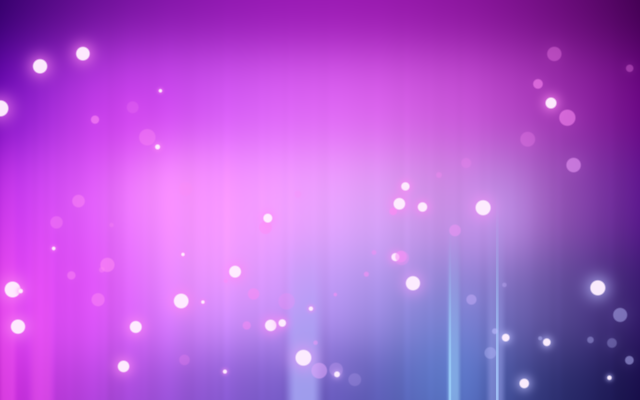
A Shadertoy shader for this background:

```glsl
// Glowing purple backdrop: a magenta haze fading to blue, vertical light
// beams rising from the floor, and a scatter of bright and faint bokeh discs.
// Smooth colour rows are blended by height, then lights are layered on top.

const int   ROWS = 5;
const float ROW_BLEND = 0.155;     // vertical softness of the colour rows
const int   DISCS = 80;
const float MIN_RADIUS = 0.004;    // disc radii, in canvas heights
const float MAX_RADIUS = 0.021;
const float STREAK_STRENGTH = 0.035;

const vec3 MAGENTA_GLOW = vec3(0.86, 0.24, 0.95);
const vec3 PINK_GLOW  = vec3(1.00, 0.62, 0.99);
const vec3 LILAC_GLOW = vec3(0.80, 0.68, 1.00);
const vec3 BLUE_GLOW  = vec3(0.42, 0.62, 0.95);
const vec3 BEAM_BLUE  = vec3(0.70, 0.72, 1.00);
const vec3 BEAM_CYAN  = vec3(0.64, 0.86, 1.00);
const vec3 BEAM_PINK  = vec3(0.98, 0.36, 0.96);
const vec3 DISC_PINK  = vec3(1.00, 0.54, 0.96);
const vec3 DISC_BLUE  = vec3(0.74, 0.74, 1.00);
const vec3 DISC_WHITE = vec3(1.00, 0.94, 1.00);

// Haze colours from floor to ceiling
const vec3 LEFT[ROWS] = vec3[ROWS](
    vec3(0.76, 0.14, 0.82), vec3(0.87, 0.24, 0.92), vec3(0.74, 0.18, 0.91),
    vec3(0.42, 0.03, 0.72), vec3(0.20, 0.00, 0.41));
const vec3 CENTRE[ROWS] = vec3[ROWS](
    vec3(0.40, 0.34, 0.73), vec3(0.71, 0.58, 0.95), vec3(0.95, 0.64, 1.00),
    vec3(0.87, 0.39, 0.96), vec3(0.59, 0.09, 0.69));
const vec3 RIGHT[ROWS] = vec3[ROWS](
    vec3(0.08, 0.05, 0.27), vec3(0.21, 0.11, 0.42), vec3(0.37, 0.10, 0.56),
    vec3(0.43, 0.03, 0.52), vec3(0.26, 0.00, 0.32));

float hash(float n) {
    n = fract(n * 0.1031);
    n *= n + 33.33;
    return fract(n * (n + n));
}

float noise(float x) {
    float cell = floor(x), f = fract(x);
    return mix(hash(cell), hash(cell + 1.0), f * f * (3.0 - 2.0 * f));
}

float glow(vec2 uv, vec2 centre, vec2 size) {
    vec2 d = (uv - centre) / size;
    return exp(-dot(d, d));
}

// Vertical shaft of light, strongest at the floor
float beam(vec2 uv, float x, float halfWidth, float top) {
    float d = abs(uv.x - x);
    float core = 1.0 - smoothstep(halfWidth * 0.5, halfWidth * 1.5, d);
    return core * (1.0 - smoothstep(0.0, top, uv.y));
}

// Each row is a parabola through its left, centre and right colours
vec3 haze(vec2 uv) {
    float x = uv.x;
    vec3 sum = vec3(0.0);
    float total = 0.0;
    for (int i = 0; i < ROWS; i++) {
        float d = (uv.y - float(i) / float(ROWS - 1)) / ROW_BLEND;
        float weight = exp(-d * d);
        vec3 row = LEFT[i] * (1.0 - x) * (1.0 - 2.0 * x)
                 + CENTRE[i] * 4.0 * x * (1.0 - x)
                 + RIGHT[i] * x * (2.0 * x - 1.0);
        sum += row * weight;
        total += weight;
    }
    return sum / total;
}

vec3 addDiscs(vec3 col, vec2 uv, float aspect) {
    for (int i = 0; i < DISCS; i++) {
        float id = float(i) + 1.0;
        vec2 centre = vec2(fract(id * 0.618 + 0.05 * hash(id + 7.0)), 0.0);
        // The upper middle stays empty
        float ceiling = 0.52 + 0.36 * smoothstep(0.08, 0.36, abs(centre.x - 0.52));
        centre.y = mix(0.04, ceiling, pow(hash(id * 3.7 + 19.0), 1.15));

        float radius = mix(MIN_RADIUS, MAX_RADIUS, hash(id * 5.3 + 41.0));
        bool bright = hash(id * 2.9 + 83.0) < 0.45;
        float dist = length((uv - centre) * vec2(aspect, 1.0));
        float soft = max(1.2 / iResolution.y, radius * 0.12);
        float disc = 1.0 - smoothstep(radius - soft, radius + soft, dist);

        // Pink up high and on the left, blue towards the lower right
        vec3 tint = mix(DISC_PINK, DISC_BLUE, smoothstep(0.3, 0.75, centre.x - 0.9 * centre.y + 0.1));
        float halo = exp(-pow(dist / (radius * 1.8), 2.0));
        float opacity = bright ? 0.95 : mix(0.15, 0.6, hash(id * 7.1 + 11.0));
        col = mix(col, tint, halo * (bright ? 0.6 : 0.06));
        col = mix(col, bright ? DISC_WHITE : tint, disc * opacity);
    }
    return col;
}

void mainImage(out vec4 fragColor, in vec2 fragCoord) {
    vec2 uv = fragCoord / iResolution.xy;
    vec3 col = haze(uv);

    // Soft clouds of light
    col = mix(col, MAGENTA_GLOW, 0.55 * glow(uv, vec2(0.19, 0.68), vec2(0.13, 0.20)));
    col = mix(col, MAGENTA_GLOW, 0.60 * glow(uv, vec2(0.12, 0.28), vec2(0.14, 0.22)));
    col = mix(col, PINK_GLOW, 0.50 * glow(uv, vec2(0.27, 0.53), vec2(0.09, 0.12)));
    col = mix(col, PINK_GLOW, 0.50 * glow(uv, vec2(0.33, 0.36), vec2(0.13, 0.17)));
    col = mix(col, LILAC_GLOW, 0.40 * glow(uv, vec2(0.78, 0.46), vec2(0.06, 0.13)));
    col = mix(col, LILAC_GLOW, 0.30 * glow(uv, vec2(0.60, 0.42), vec2(0.12, 0.15)));
    col = mix(col, BLUE_GLOW, 0.50 * glow(uv, vec2(0.70, 0.05), vec2(0.09, 0.22)));

    // Fine vertical streaks, fading upwards
    float streaks = noise(uv.x * 34.0) + 0.5 * noise(uv.x * 110.0) - 0.7;
    col *= 1.0 + STREAK_STRENGTH * streaks * (1.8 - 1.6 * uv.y);

    // Beams
    col = mix(col, BEAM_BLUE, 0.70 * beam(uv, 0.475, 0.023, 0.45));
    col = mix(col, BEAM_CYAN, 0.50 * beam(uv, 0.709, 0.009, 0.50));
    col = mix(col, BEAM_CYAN, 0.65 * beam(uv, 0.703, 0.002, 0.45));
    col = mix(col, BEAM_CYAN, 0.80 * beam(uv, 0.777, 0.002, 0.55));
    col = mix(col, BEAM_BLUE, 0.40 * beam(uv, 0.775, 0.012, 0.55));
    col = mix(col, BEAM_PINK, 0.40 * beam(uv, 0.065, 0.016, 0.60));
    col = mix(col, BEAM_PINK, 0.40 * beam(uv, 0.012, 0.012, 0.80));

    col = addDiscs(col, uv, iResolution.x / iResolution.y);
    fragColor = vec4(clamp(col, 0.0, 1.0), 1.0);
}
```
